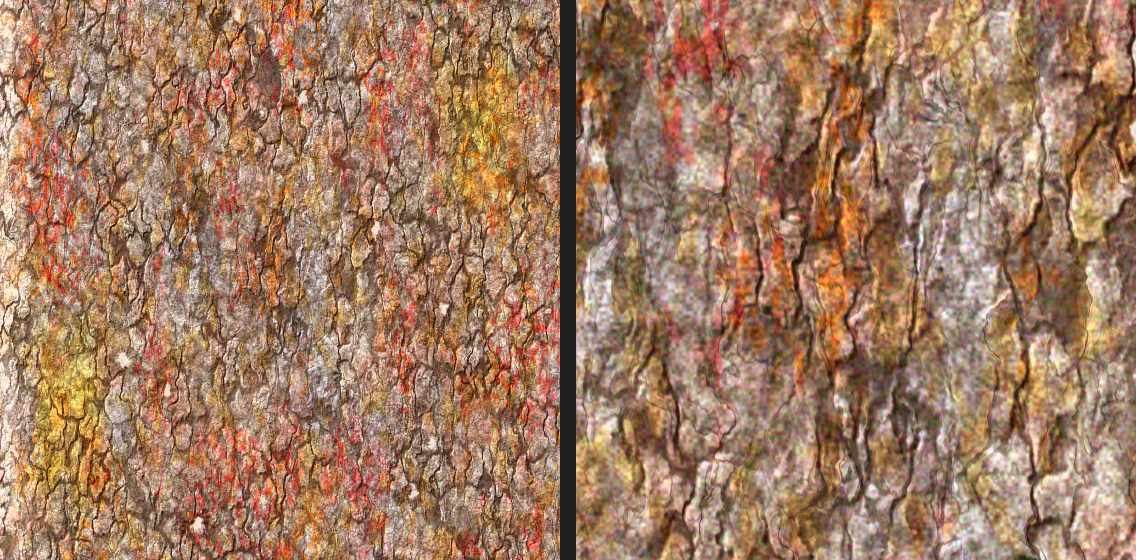
Left, the full canvas; right, a detail of the centre.
A Shadertoy shader for this texture:

```glsl
float hash(vec2 p) {
    vec3 q = fract(p.xyx * 0.1031);
    q += dot(q, q.yzx + 33.33);
    return fract((q.x + q.y) * q.z);
}

float noise(vec2 p) {
    vec2 i = floor(p), f = fract(p);
    f = f * f * (3.0 - 2.0 * f);
    return mix(mix(hash(i), hash(i + vec2(1, 0)), f.x),
               mix(hash(i + vec2(0, 1)), hash(i + vec2(1, 1)), f.x), f.y);
}

float fbm(vec2 p) {
    float sum = 0.0, amp = 0.516;
    for (int i = 0; i < 5; i++) {
        sum += amp * noise(p);
        p = p * 2.03 + vec2(17.3, 9.1);
        amp *= 0.5;
    }
    return sum;
}

// x: gap to the nearest cell border, y: random value of the cell
vec2 plates(vec2 p) {
    vec2 cell = floor(p);
    float first = 9.0, second = 9.0, id = 0.0;
    for (int y = -1; y <= 1; y++)
    for (int x = -1; x <= 1; x++) {
        vec2 c = cell + vec2(x, y);
        float d = length(c + vec2(hash(c), hash(c + 57.0)) - p);
        if (d < first) { second = first; first = d; id = hash(c + 113.0); }
        else second = min(second, d);
    }
    return vec2(second - first, id);
}

// Jagged plates split by cracks and long upright fissures
float barkHeight(vec2 uv) {
    vec2 w = uv + vec2(0.036, 0.045) * (vec2(fbm(uv * vec2(55, 34)), fbm(uv * vec2(55, 34) + 40.0)) - 0.5);
    vec2 big = plates(w * vec2(36, 15));
    vec2 small = plates(w * vec2(80, 46) + 7.0);
    float depth = smoothstep(0.25, 0.7, noise(uv * vec2(28, 12) + 5.0));
    float crack = mix(1.0, smoothstep(0.0, 0.28, big.x), 0.3 + 0.6 * depth);
    float chip = mix(1.0, smoothstep(0.0, 0.25, small.x), 0.5 * noise(uv * 40.0));
    float fissure = smoothstep(0.0, 0.05, abs(fbm(w * vec2(34, 6) + 20.0) - 0.5));
    return crack * chip * mix(0.55, 1.0, fissure) * (0.9 + 0.1 * big.y);
}

void mainImage(out vec4 fragColor, in vec2 fragCoord) {
    vec2 uv = fragCoord / iResolution.xy;

    // Relief lit from the upper left
    float height = barkHeight(uv);
    float relief = height - barkHeight(uv + vec2(-0.0022, 0.0025));

    // Surface tone, from coarse weathering to fine grain
    float tone = 0.69 + 0.25 * (fbm(uv * vec2(9, 5) + 70.0) - 0.5);
    tone += 0.75 * (fbm(uv * vec2(100, 75)) - 0.5);
    tone += 0.36 * (noise(uv * 460.0) - 0.5) + 0.2 * (noise(uv * vec2(260, 190)) - 0.5);
    float pale = 1.0 - smoothstep(0.0, 0.07, uv.x + 0.05 * (fbm(uv * vec2(20, 9)) - 0.5));
    tone += 0.36 * pale;

    // Lichen patches
    vec2 ragged = uv + 0.2 * (vec2(fbm(uv * vec2(24, 8) + 3.0), fbm(uv * 12.0 + 8.0)) - 0.5);
    vec2 low = (ragged - vec2(0.14, 0.27)) * vec2(13, 6);
    vec2 high = (ragged - vec2(0.86, 0.78)) * vec2(14, 7);
    float lichen = min(exp(-dot(low, low)) + exp(-dot(high, high)), 1.0);
    tone += 0.08 * lichen;

    // Pale knots with a dark rim
    float knot = 0.0;
    for (int i = 0; i < 11; i++) {
        vec2 seat = vec2(hash(vec2(i, 3)), fract(float(i) * 0.618 + 0.12));
        vec2 d = uv - seat + 0.022 * (vec2(fbm(uv * 90.0), fbm(uv * 90.0 + 31.0)) - 0.5);
        knot = max(knot, 1.0 - smoothstep(0.6, 1.2, length(d * vec2(115, 75))));
        float rim = length((d + vec2(0.0, 0.005)) * vec2(34, 55));
        tone -= 0.18 * exp(-7.0 * (rim - 0.95) * (rim - 0.95));
    }

    tone = tone * mix(0.25, 1.0, height) + 0.3 * relief;
    tone = clamp(mix(tone, 0.97, 0.9 * knot), 0.0, 1.0);

    // Brown cracks, tan plates, pale highlights
    vec3 color = mix(vec3(0.2, 0.115, 0.06), vec3(0.63, 0.52, 0.45), min(tone * 2.0, 1.0));
    color = mix(color, vec3(1.0, 0.95, 0.9), max(tone * 2.0 - 1.0, 0.0));

    // Stains: ochre, slate, yellow, rust and red
    float ochre = smoothstep(0.5, 0.68, fbm(uv * vec2(60, 28) + 11.0));
    float slate = smoothstep(0.5, 0.68, fbm(uv * vec2(9, 4) + 90.0));
    float rust = smoothstep(0.47, 0.66, fbm(uv * vec2(150, 80) + 60.0))
               * smoothstep(0.52, 0.7, fbm(uv * vec2(18, 6) + 33.0));
    float red = smoothstep(0.46, 0.66, fbm(uv * vec2(170, 75) + 25.0))
              * smoothstep(0.48, 0.7, fbm(uv * vec2(18, 6) + 48.0));
    float blush = smoothstep(0.46, 0.64, fbm(uv * vec2(28, 12) + 140.0));
    float stain = 1.0 - max(knot, 0.7 * pale);
    color *= mix(vec3(1), vec3(1.02, 0.93, 0.66), ochre * stain);
    color *= mix(vec3(1), vec3(0.95, 1.0, 1.08), slate * stain);
    color *= mix(vec3(1), vec3(1.03, 0.92, 0.88), blush * stain);
    color *= mix(vec3(1), vec3(1.02, 0.99, 0.52), lichen * stain);
    color *= mix(vec3(1), vec3(1.12, 0.8, 0.42), rust * stain);
    color *= mix(vec3(1), vec3(1.12, 0.56, 0.56), red * stain);

    // Coloured grain
    vec3 fleck = vec3(noise(uv * 450.0 + 5.0), noise(uv * 450.0 + 205.0), noise(uv * 450.0 + 405.0));
    color += 0.15 * (fleck - 0.5);
    fragColor = vec4(clamp(color, 0.0, 1.0), 1.0);
}
```
